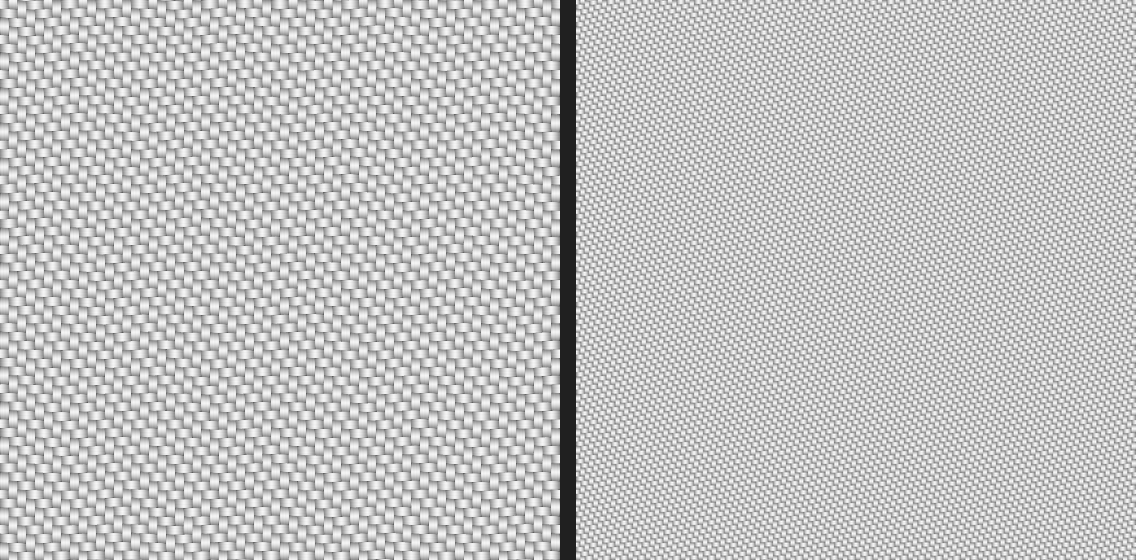
Left, the tile; right, the same tile 2 across and 2 down.
Reproduce this pattern procedurally as a WebGL 1 fragment shader.

```glsl
precision highp float;

uniform vec2 u_resolution;

const float TAU = 6.2831853;
const float THREADS = 64.0;

float hash(vec2 p) {
  vec3 q = fract(vec3(p.xyx) * 0.1031);
  q += dot(q, q.yzx + 33.33);
  return fract((q.x + q.y) * q.z);
}

// Slow drift of the threads; whole frequencies keep it periodic.
vec2 drift(vec2 uv) {
  return vec2(
    0.02 * sin(TAU * (3.0 * uv.y + uv.x)),
    0.07 * sin(TAU * (4.0 * uv.x - uv.y)) + 0.03 * sin(TAU * (7.0 * uv.x + 2.0 * uv.y)));
}

// Fine fibres running along a thread, from layered sines.
float fibres(float across, float along, float seed) {
  float phase = seed * TAU;
  return 0.5 * sin(across * 17.0 + phase + 0.5 * along)
       + 0.3 * sin(across * 31.0 + phase * 3.0 - 0.7 * along)
       + 0.2 * sin(across * 53.0 + phase * 7.0);
}

// Two-over, two-under twill with diagonals falling to the right.
float twill(vec2 uv) {
  vec2 p = uv * THREADS + drift(uv);
  vec2 cell = mod(floor(p), THREADS);
  vec2 f = fract(p);
  float stage = mod(cell.x + cell.y + 2.5, 4.0) - 0.5;
  bool weftOnTop = stage < 1.5;

  // Position inside the visible float, and the cell where it begins.
  vec2 axis = weftOnTop ? vec2(1.0, 0.0) : vec2(0.0, 1.0);
  float second = weftOnTop ? stage : stage - 2.0;
  float along = 0.5 * (second + dot(f, axis));
  float across = dot(f, axis.yx);
  vec2 start = mod(cell - second * axis + 0.5, THREADS);
  float seed = hash(start + 71.0 * axis);

  // Bright crown falling into shadow where the thread dives under.
  float dip = abs(2.0 * along - 1.0);
  float side = abs(2.0 * across - 1.0);
  float shade = 0.955 - 0.43 * pow(dip, 1.45);
  shade += 0.018 * fibres(across, along, seed);

  // Thin side shadow, deepest at the corners.
  shade *= 1.0 - smoothstep(0.78, 1.0, side) * (0.05 + 0.4 * dip * dip * dip);
  return shade;
}

void main() {
  // Average a 3 by 3 grid of samples to smooth the thread edges.
  float tone = 0.0;
  for (int j = -1; j <= 1; j++) {
    for (int i = -1; i <= 1; i++) {
      vec2 offset = vec2(float(i), float(j)) * 0.28;
      tone += twill((gl_FragCoord.xy + offset) / u_resolution);
    }
  }
  gl_FragColor = vec4(vec3(tone / 9.0), 1.0);
}
```
